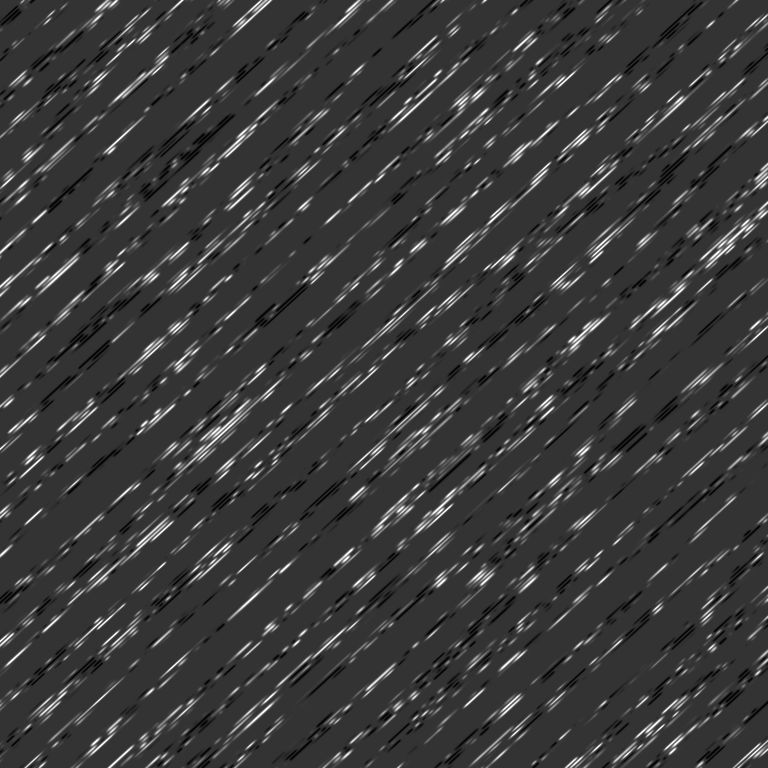
This texture is drawn by a WebGL 2 fragment shader. Its source:

```glsl
#version 300 es
precision highp float;
// Slanted bands of fine broken strands, light and black, on dark grey.

uniform vec2 u_resolution;
out vec4 fragColor;

float hash(vec2 p) {
    vec3 q = fract(vec3(p.xyx) * vec3(0.1031, 0.1030, 0.0973));
    q += dot(q, q.yzx + 33.33);
    return fract((q.x + q.y) * q.z);
}

// Smooth one-dimensional noise from 0 to 1; each seed gives its own curve.
float noise(float x, float seed) {
    float i = floor(x);
    float f = x - i;
    f = f * f * (3.0 - 2.0 * f);
    return mix(hash(vec2(i, seed)), hash(vec2(i + 1.0, seed)), f);
}

// Brightness added by one strand at a position along its length.
float strandTone(float strand, float along) {
    float band = floor(strand / 9.0);
    float place = strand - band * 9.0 - 4.0;

    // The group of visible strands widens, narrows and drifts within its band.
    float drift = 5.0 * (noise(along * 4.0, band + 211.5) - 0.5);
    float spread = mix(0.55, 2.65, noise(along * 6.0, band + 347.5));
    float visible = 1.0 - smoothstep(spread - 0.25, spread + 0.25, abs(place - drift));

    // Dashes follow a strand rhythm and a slower tone shared by the band.
    float rhythm = mix(48.0, 85.0, hash(vec2(strand, 7.3)));
    float dash = 2.0 * noise(along * rhythm, strand + 19.7) - 1.0;
    float shared_tone = 2.0 * noise(along * 27.0, band + 503.1) - 1.0;
    float tone = 0.8 * dash + 0.5 * shared_tone;

    float light = 0.85 * smoothstep(-0.1, 1.0, tone);
    float dark = 0.2 * smoothstep(0.25, 0.75, -tone);
    return visible * (light - dark);
}

void main() {
    vec2 p = gl_FragCoord.xy / u_resolution.y;
    vec2 direction = vec2(cos(0.742), sin(0.742));
    float along = dot(p, direction) + 1.0;
    float across = dot(p, vec2(-direction.y, direction.x)) + 1.0;

    float pitch = 0.0041;
    float nearest = floor(across / pitch);
    float value = 0.2;

    // Soft-edged strands next to this point.
    for (int k = -1; k <= 1; k++) {
        float strand = nearest + float(k);
        float offset = across - (strand + 0.5) * pitch;
        float width = mix(0.0011, 0.0017, hash(vec2(strand, 61.9)));
        width = max(width, 0.6 / u_resolution.y);
        value += strandTone(strand, along) * exp(-offset * offset / (width * width));
    }
    fragColor = vec4(vec3(clamp(value, 0.0, 1.0)), 1.0);
}
```
